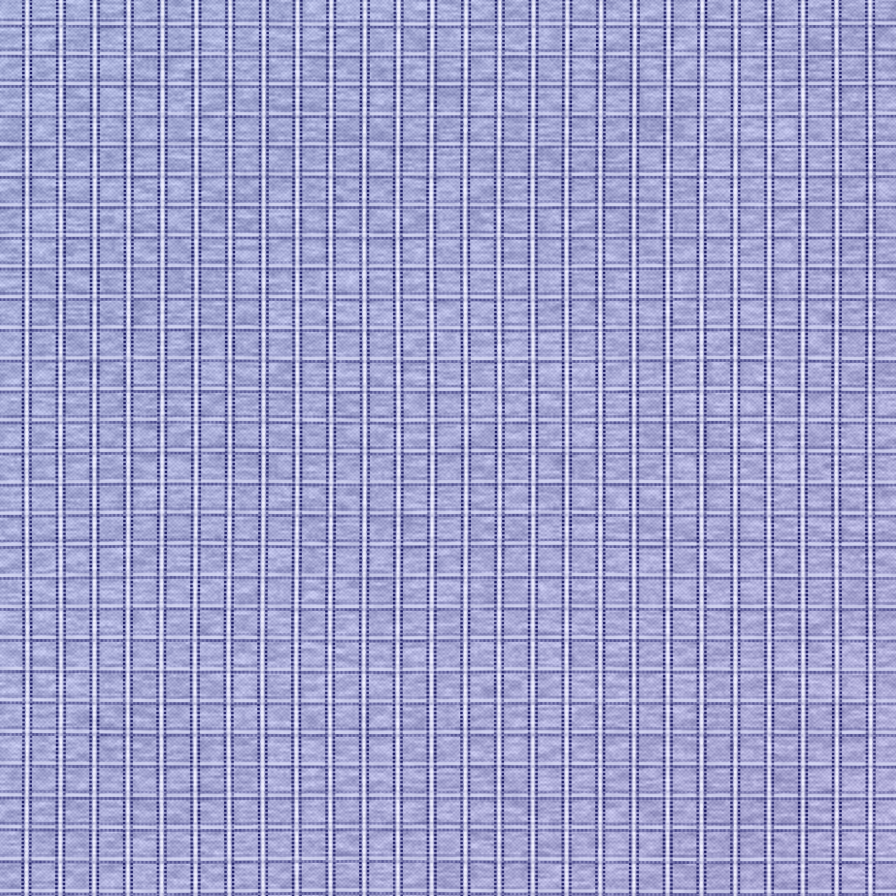
Give the GLSL for this texture, as a Shadertoy shader.

```glsl
// Woven blue shirting check: dotted navy and white pinstripes crossed by shadowed pale threads.

float hash(vec2 p) {
    vec3 q = fract(vec3(p.xyx) * 0.1031);
    q += dot(q, q.yzx + 33.33);
    return fract((q.x + q.y) * q.z);
}

float noise(vec2 p) {
    vec2 i = floor(p), f = fract(p);
    f = f * f * (3.0 - 2.0 * f);
    return mix(mix(hash(i), hash(i + vec2(1, 0)), f.x),
               mix(hash(i + vec2(0, 1)), hash(i + vec2(1, 1)), f.x), f.y);
}

// Soft line of the given half width around d = 0
float line(float d, float halfWidth) {
    return 1.0 - smoothstep(halfWidth - 0.014, halfWidth + 0.014, abs(d));
}

vec3 cloth(vec2 p) {
    // Slight drift of the threads, then check coordinates; rows count downward and widen
    vec2 drift = 0.002 * vec2(noise(p * 4.0 + 7.0), noise(p * 5.0 + 31.0)) - 0.001;
    vec2 q = p + drift;
    float down = 1.0 - q.y;
    vec2 check = vec2(q.x * 26.55 - 0.795, down * (29.85 - 0.9 * down) - 0.78);
    vec2 cell = floor(check + 0.5);
    vec2 d = check - cell;

    // Blue ground: fine weave, yarn streaks along the rows and broad tonal shifts
    vec2 thread = q * 220.0;
    vec2 wave = cos(6.2832 * thread);
    float yarn = noise(thread * vec2(0.3, 1.5)) - 0.5;
    float grain = noise(thread * vec2(1.3, 1.9) + 50.0) - 0.5;
    float tone = 0.05 * wave.x * wave.y + 0.17 * yarn + 0.11 * grain;
    tone += 0.035 * (noise(p * 6.0) - 0.5);
    vec3 color = vec3(0.655, 0.665, 0.835) + tone * vec3(1.0, 1.0, 0.85);
    color += vec3(-0.012, 0.012, 0.006) * (p.y - p.x);

    // Pinstripes: navy dots on both sides of a beaded white warp thread
    float dots = smoothstep(-0.5, 0.4, wave.y);
    float side = line(abs(d.x) - 0.112, 0.037);
    float fade = 0.75 + 0.25 * noise(vec2(cell.x * 5.7 + step(0.0, d.x), q.y * 60.0));
    color = mix(color, vec3(0.09, 0.09, 0.38), side * mix(0.25, 1.0, dots) * fade);
    float bead = 0.82 - 0.12 * wave.y + 0.25 * (noise(vec2(cell.x * 3.1, thread.y * 0.9)) - 0.5);
    color = mix(color, vec3(0.95, 0.95, 1.0), line(d.x, 0.041) * bead);

    // Cross threads: pale line with broken shadows, partly passing over the stripes
    float wear = noise(vec2(q.x * 45.0, cell.y * 7.3));
    float stitch = 0.7 + 0.22 * wave.x + 0.35 * (noise(vec2(thread.x * 0.8, cell.y * 3.7)) - 0.5);
    float shade = line(d.y - 0.1, 0.045) * (0.65 + 0.35 * wear)
                + line(d.y + 0.11, 0.038) * (0.15 + 0.5 * hash(vec2(cell.y + 3.0, 4.0)));
    float over = 1.0 - 0.6 * line(d.x, 0.15);
    color = mix(color, vec3(0.28, 0.28, 0.54), shade * stitch * over);
    color = mix(color, vec3(0.83, 0.84, 0.95), line(d.y, 0.048) * (0.6 + 0.35 * wear) * over);
    return color;
}

void mainImage(out vec4 fragColor, in vec2 fragCoord) {
    // Average a 3 by 3 grid of samples inside each pixel
    vec3 sum = vec3(0.0);
    for (int i = 0; i < 9; i++) {
        vec2 offset = (vec2(i % 3, i / 3) - 1.0) / 3.0;
        sum += cloth((fragCoord + offset) / iResolution.xy);
    }
    fragColor = vec4(sum / 9.0, 1.0);
}
```
